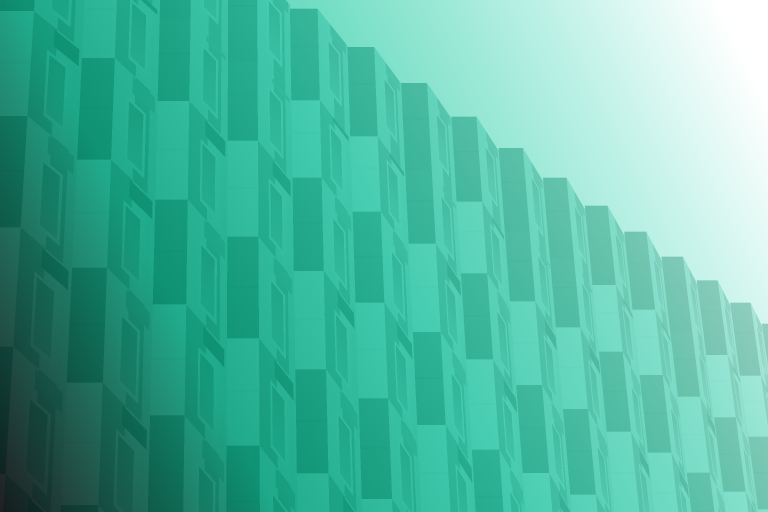
A WebGL 2 fragment shader for this background:

```glsl
#version 300 es
precision highp float;

uniform vec2 u_resolution;
out vec4 outColor;

float span(float a, float b, float x) {
    return clamp((x - a) / (b - a), 0.0, 1.0);
}

float box(vec2 p, vec2 low, vec2 high) {
    vec2 inside = step(low, p) * step(p, high);
    return inside.x * inside.y;
}

// Horizontal position of a column edge in the rectified facade
float columnEdge(float n) {
    return 0.12637 * n / (1.0 + 0.04936 * n);
}

vec3 skyColor(float t) {
    vec3 c = mix(vec3(0.33, 0.82, 0.70), vec3(0.45, 0.87, 0.77), span(0.42, 0.56, t));
    c = mix(c, vec3(0.76, 0.95, 0.91), span(0.56, 0.79, t));
    return mix(c, vec3(1.0), span(0.79, 0.95, t));
}

vec3 wallColor(float t) {
    vec3 c = mix(vec3(0.13, 0.12, 0.13), vec3(0.13, 0.43, 0.36), span(0.0, 0.15, t));
    c = mix(c, vec3(0.13, 0.67, 0.55), span(0.15, 0.27, t));
    c = mix(c, vec3(0.27, 0.80, 0.69), span(0.27, 0.50, t));
    c = mix(c, vec3(0.52, 0.88, 0.80), span(0.50, 0.74, t));
    return mix(c, vec3(0.82, 0.95, 0.92), span(0.74, 0.92, t));
}

// Shade of the angled side: two checkered strips, a window and a ledge
float sideShade(float s, float r, float dark) {
    float near = step(s, 0.48);
    float shade = mix(0.12, 0.72, abs(dark - near));
    shade = mix(shade, 0.18, step(0.82, s));
    vec2 q = vec2(s, r);
    float frame = box(q, vec2(0.30, 0.26), vec2(0.74, 0.88));
    float glass = box(q, vec2(0.35, 0.29), vec2(0.68, 0.84));
    shade = mix(shade, 0.05, frame);
    shade = mix(shade, mix(0.85, 0.50, span(0.3, 0.8, r)), glass);
    float ledge = box(q, vec2(0.42, 0.02), vec2(0.94, 0.18));
    return mix(shade, mix(1.15, 0.65, dark), ledge);
}

vec3 scene(vec2 uv) {
    float t = 0.75 * uv.x + 0.25 * uv.y;
    vec2 p = vec2(uv.x * 1.5, 1.0 - uv.y);

    // Undo the vertical convergence, then the horizontal perspective
    vec2 flatPos = vec2(p.x - 0.469, p.y) / (1.0 + 0.1536 * p.y);
    float w = flatPos.x + 0.0234;
    float n = w / (0.12637 - 0.04936 * w);
    float column = floor(n);
    float f = n - column;
    float front = clamp(0.46 + 0.022 * column, 0.38, 0.73);

    // Floors are level on the front and fall away along the side
    float past = max(w - columnEdge(column + front), 0.0);
    float drop = past * max(1.15 + 0.13 * column, 0.75);
    float level = (flatPos.y - drop) * (1.0 + 0.04936 * column) - 0.0818 * column;
    float m = (level - 0.2637) / 0.168;
    if (m < -1.95) return skyColor(t);

    // Alternating storeys, with the phase of each column packed in bits
    float row = m < -0.87 ? -2.0 : floor(m);
    float r = m - row;
    int phase = (27826 >> int(clamp(column + 3.0, 0.0, 20.0))) & 1;
    float dark = row < -1.5 ? 1.0 : mod(float(phase) + row, 2.0);

    float shade;
    if (f < front) {
        shade = dark;
        float seam = 1.0 - smoothstep(0.004, 0.016, abs(r - 0.5));
        float rib = 1.0 - smoothstep(0.01, 0.04, abs(fract(f / front * 3.0) - 0.5));
        shade += 0.10 * seam + 0.04 * rib;
        shade += 0.08 * r * dark;
    } else {
        float s = (f - front) / (1.0 - front);
        shade = sideShade(s, r, dark);
    }

    vec3 absorb = mix(vec3(0.52, 0.14, 0.17), vec3(0.17, 0.12, 0.14), span(0.25, 0.75, t));
    return wallColor(t) * (1.0 - shade * absorb);
}

void main() {
    // Average a small grid of samples to smooth every edge
    vec3 total = vec3(0.0);
    for (int i = 0; i < 9; i++) {
        vec2 offset = (vec2(i % 3, i / 3) - 1.0) / 3.0;
        total += scene((gl_FragCoord.xy + offset) / u_resolution);
    }
    outColor = vec4(total / 9.0, 1.0);
}
```
